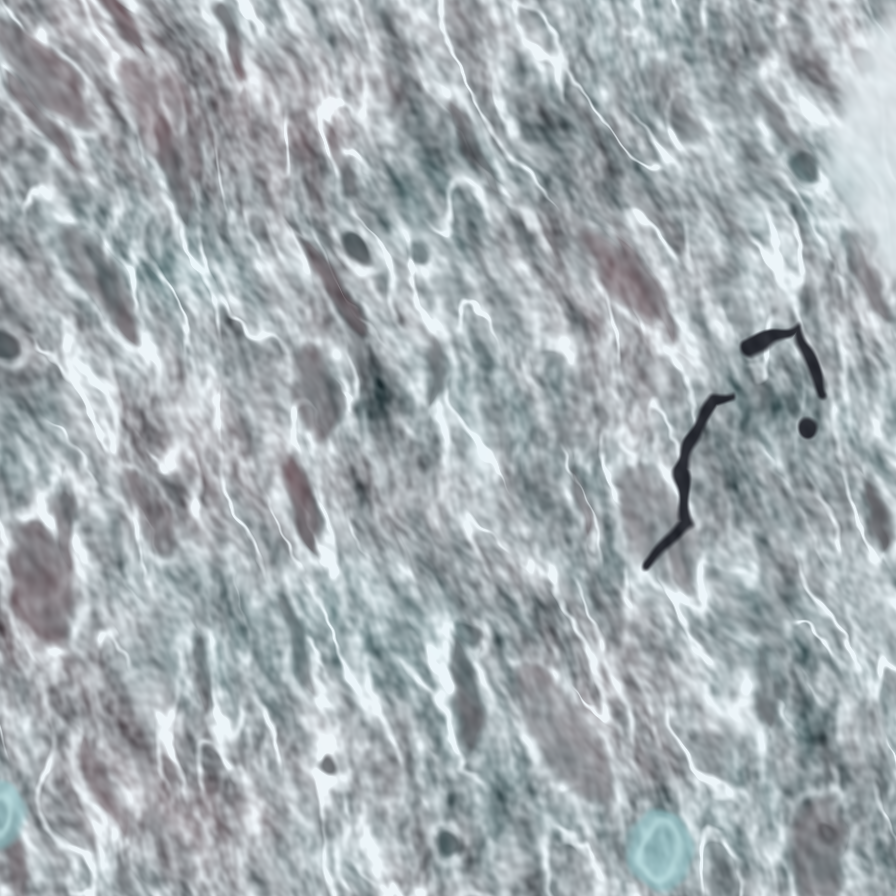
A Shadertoy shader for this texture:

```glsl
vec2 hash2(vec2 p) {
    vec3 h = fract(vec3(p.xyx) * vec3(0.1031, 0.1030, 0.0973));
    h += dot(h, h.yzx + 33.33);
    return fract((h.xx + h.yz) * h.zy);
}

float cornerSlope(vec2 corner, vec2 offset) {
    return dot(hash2(corner + 71.0) * 2.0 - 1.0, offset);
}

// Gradient noise, roughly -0.6 to 0.6
float noise(vec2 p) {
    vec2 i = floor(p), f = p - i, e = vec2(1.0, 0.0);
    vec2 u = f * f * f * (f * (f * 6.0 - 15.0) + 10.0);
    float low = mix(cornerSlope(i, f), cornerSlope(i + e, f - e), u.x);
    float high = mix(cornerSlope(i + e.yx, f - e.yx), cornerSlope(i + 1.0, f - 1.0), u.x);
    return mix(low, high, u.y);
}

float ellipseDistance(vec2 p, vec2 radii) {
    float k = length(p / radii);
    return k * (k - 1.0) / max(length(p / (radii * radii)), 0.001);
}

float segmentDistance(vec2 p, vec2 a, vec2 b) {
    vec2 ab = b - a;
    return length(p - a - ab * clamp(dot(p - a, ab) / dot(ab, ab), 0.0, 1.0));
}

// Coverage that is 1 within the edge and fades over the given softness
float coverage(float d, float softness) {
    return 1.0 - smoothstep(-softness, softness, d);
}

float band(float d, float width) {
    return exp(-d * d / (width * width));
}

// Scattered ellipses: x is the body coverage, y the pale halo
vec2 scatter(vec2 p, vec2 count, vec2 radii, float density, float softness, float seed) {
    vec2 home = floor(p * count), result = vec2(0.0);
    for (int n = 0; n < 9; n++) {
        vec2 id = home + vec2(n % 3 - 1, n / 3 - 1);
        vec2 spot = hash2(id + seed), trait = hash2(id + seed + 37.0);
        if (trait.x > density) continue;
        vec2 d = p - (id + 0.2 + 0.6 * spot) / count;
        d.x += (spot.y - 0.5) * 0.5 * d.y;
        float dist = ellipseDistance(d, radii * mix(0.65, 1.2, trait.y));
        vec2 layer = vec2(coverage(dist, softness), band(dist - 0.009, 0.006));
        result = max(result, mix(0.6, 1.0, spot.x) * layer);
    }
    return result;
}

// Coordinates running across (x) and along (y) the slanting fibres
vec2 fibreSpace(vec2 uv) {
    float across = uv.x + 0.24 * uv.y + 0.10 * uv.y * uv.y;
    return vec2(across + 0.045 * noise(uv * 3.5 + 4.0) + 0.012 * noise(uv * 13.0), uv.y);
}

// Mottled fibres, fine grain and bright broken creases
float tissueTone(vec2 q) {
    float tone = 0.655 + 0.24 * noise(q * vec2(11.0, 4.5) + 8.0);
    tone += 0.34 * noise(q * vec2(31.0, 12.0) + 19.0);
    tone += 0.32 * noise(q * vec2(66.0, 32.0) + 43.0);
    tone += 0.22 * noise(q * vec2(118.0, 82.0) + 5.0);
    float fold = noise(q * vec2(23.0, 8.0) + 0.12 * noise(q * 60.0) + 61.0);
    float broken = smoothstep(-0.12, 0.22, noise(q * vec2(14.0, 8.0) + 27.0));
    float crease = 1.0 - smoothstep(0.0, 0.085, abs(fold));
    return tone + 0.30 * crease * broken - 0.20 * fold;
}

// Two kinked strands: joints 0 to 4 and joints 5 to 7
float kinkedThread(vec2 uv) {
    vec2 joints[8] = vec2[8](vec2(0.82, 0.56), vec2(0.795, 0.555), vec2(0.758, 0.475),
        vec2(0.765, 0.415), vec2(0.722, 0.37), vec2(0.835, 0.61), vec2(0.89, 0.635), vec2(0.918, 0.56));
    vec2 p = uv + 0.010 * vec2(noise(uv * 28.0), noise(uv * 28.0 + 9.0));
    float d = length(p - vec2(0.904, 0.52)) - 0.006;
    for (int i = 0; i < 7; i++)
        if (i != 4) d = min(d, segmentDistance(p, joints[i], joints[i + 1]));
    return coverage(d - 0.0065 - 0.007 * noise(uv * 24.0 + 3.0), 0.003);
}

// Small ring: x is the disc, y its bright wall
vec2 tealRing(vec2 p, vec2 radii) {
    float d = ellipseDistance(p, radii) + 0.008 * noise(p * 40.0 + 20.0);
    return vec2(coverage(d, 0.006), band(d + 0.014, 0.005));
}

void mainImage(out vec4 fragColor, in vec2 fragCoord) {
    vec2 uv = fragCoord / iResolution.xy, q = fibreSpace(uv);
    float tone = tissueTone(q), grain = noise(q * vec2(85.0, 50.0) + 15.0);

    // Cell bodies, slender fibres and small nuclei
    vec2 ragged = q + 0.012 * vec2(noise(q * 32.0 + 2.0), noise(q * 32.0 + 50.0));
    vec2 cells = scatter(ragged, vec2(5.0, 4.0), vec2(0.031, 0.064), 0.55, 0.008, 11.0);
    vec2 slivers = scatter(ragged, vec2(8.0, 5.5), vec2(0.011, 0.052), 0.48, 0.005, 83.0);
    vec2 nuclei = scatter(ragged, vec2(9.0, 9.0), vec2(0.012, 0.015), 0.13, 0.004, 145.0);
    tone += 0.17 * max(cells.y, max(slivers.y, nuclei.y));
    tone = mix(tone, 0.46 + 0.24 * grain, 0.82 * cells.x);
    tone = mix(tone, 0.39 + 0.20 * grain, 0.85 * slivers.x);
    tone = mix(tone, 0.30 + 0.15 * grain, 0.85 * nuclei.x);

    // Empty pale gap at the upper right
    float gap = ellipseDistance(uv - vec2(1.02, 0.84), vec2(0.085, 0.16)) + 0.05 * noise(uv * 14.0);
    tone = clamp(mix(tone, 0.91 + 0.06 * grain, 0.9 * coverage(gap, 0.03)), 0.16, 0.96);

    // Cool grey with drifting teal and violet tints
    float tint = noise(uv * 5.0 + 31.0) + 0.5 * noise(q * vec2(40.0, 18.0)) + 0.25 * (uv.x - 0.5);
    tint -= 0.35 * max(cells.x, slivers.x);
    vec3 color = tone + vec3(-0.033, 0.001, 0.018);
    color += vec3(-0.135, 0.032, 0.022) * tint * (1.1 - tone);

    // Teal rings, then the black thread
    vec2 ring = max(tealRing(uv - vec2(0.737, 0.05), vec2(0.036, 0.045)),
                    tealRing(uv - vec2(0.0, 0.09), vec2(0.028, 0.036)));
    color = mix(color, vec3(0.56, 0.73, 0.75) + 0.12 * grain, 0.75 * ring.x);
    color = mix(color, vec3(0.77, 0.90, 0.91), 0.6 * ring.y);
    color = mix(color, vec3(0.13, 0.14, 0.17) + 0.08 * grain, 0.95 * kinkedThread(uv));
    fragColor = vec4(clamp(color, 0.0, 1.0), 1.0);
}
```
